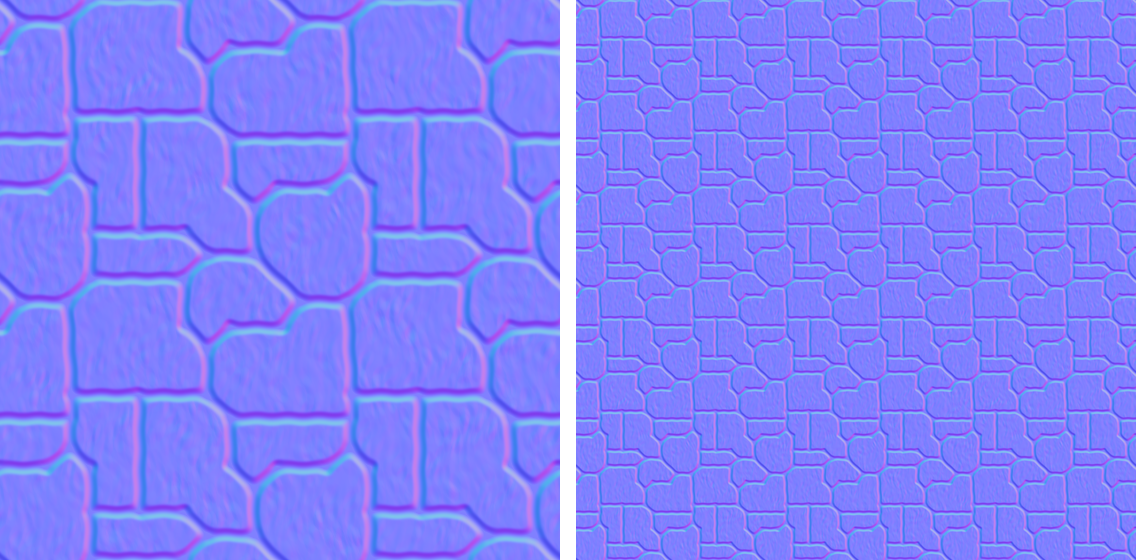
Left: one tile. Right: repeated 3 by 3.
Write a Shadertoy shader that draws this texture map.

```glsl
const float TAU = 6.2831853;
const float REPEATS = 2.0;                // paving repeats across and down
const float PERIOD = 12.0;                // grid units in one repeat
const vec2 GRID_ORIGIN = vec2(0.88, 0.94);
const float GROOVE_RADIUS = 0.18;         // distance from joint to steepest slope
const float GROOVE_SLOPE = 0.62;
const float CORNER_SHARPNESS = 10.0;
const float JOINT_WOBBLE = 0.025;
const vec2 CHIP_CELLS = vec2(104.0, 52.0); // cells across the canvas
const vec2 STREAK_CELLS = vec2(58.0, 12.0);
const float CHIP_SLOPE = 0.30;
const float STREAK_SLOPE = 0.14;

// Joint running diagonally through the whole repeat, y pointing down
const vec2 SPINE[12] = vec2[12](
    vec2(0, 0), vec2(2, 0), vec2(3, -1), vec2(7, -1), vec2(7, 1), vec2(8, 2),
    vec2(8, 4), vec2(9, 5), vec2(9, 7), vec2(10, 8), vec2(10, 10), vec2(12, 12));

// Branch joints as start and end: uprights with the lower slab, then cross joints
const vec4 UPRIGHTS[9] = vec4[9](
    vec4(2, 0, 2.2, 4), vec4(2.2, 4, 2.1, 6.3), vec4(2.1, 6.3, 3, 7.1),
    vec4(3, 7.1, 3, 11), vec4(5.1, 4, 5.1, 9), vec4(3, 9, 7, 9),
    vec4(7, 9, 8, 10), vec4(8, 10, 7, 11), vec4(8, 10, 10, 10));
const vec4 CROSSES[8] = vec4[8](
    vec4(2.2, 4, 8, 4), vec4(8, 2, 9, 1.1), vec4(9, 1.1, 11.2, 1.1),
    vec4(11.2, 1.1, 12, 0), vec4(9, 5, 14.1, 5), vec4(10, 8, 11, 7.1),
    vec4(11, 7.1, 13.1, 7.1), vec4(13.1, 7.1, 14.1, 6.3));

vec3 hash3(vec2 cell) {
    vec3 h = vec3(dot(cell, vec2(127.1, 311.7)),
                  dot(cell, vec2(269.5, 183.3)),
                  dot(cell, vec2(419.2, 371.9)));
    return fract(sin(h) * 43758.55);
}

// Adds one wrapped segment to a soft minimum: xy = weighted direction, z = weight
void addJoint(vec2 p, vec2 a, vec2 b, inout vec3 field) {
    vec2 axis = b - a;
    vec2 q = mod(p - 0.5 * (a + b) + 0.5 * PERIOD, PERIOD) - 0.5 * PERIOD;
    vec2 away = q - axis * clamp(dot(q, axis) / dot(axis, axis), -0.5, 0.5);
    float dist = length(away);
    float weight = exp(-CORNER_SHARPNESS * dist);
    field += weight * vec3(away / max(dist, 1e-4), 1.0);
}

// Returns the direction away from the joints and the distance to them
vec3 jointField(vec2 p) {
    vec3 field = vec3(0.0);
    for (int i = 0; i < 11; i++) addJoint(p, SPINE[i], SPINE[i + 1], field);
    for (int i = 0; i < 9; i++) addJoint(p, UPRIGHTS[i].xy, UPRIGHTS[i].zw, field);
    for (int i = 0; i < 8; i++) addJoint(p, CROSSES[i].xy, CROSSES[i].zw, field);
    float dist = max(0.0, -log(field.z) / CORNER_SHARPNESS);
    return vec3(field.xy / field.z, dist);
}

// Slope of random round bumps, one per stretched cell, wrapping at the canvas edge
vec2 cellularSlope(vec2 uv, vec2 cells) {
    vec2 p = uv * cells;
    vec2 base = floor(p);
    vec2 slope = vec2(0.0);
    for (int y = -1; y <= 1; y++) {
        for (int x = -1; x <= 1; x++) {
            vec2 cell = base + vec2(x, y);
            vec3 rnd = hash3(mod(cell, cells));
            vec2 offset = p - cell - rnd.xy;
            slope += (2.0 * rnd.z - 1.0) * offset * max(0.0, 1.0 - dot(offset, offset));
        }
    }
    return slope * cells / cells.x;
}

// Brushed grain, rougher in some patches than in others
vec2 grainSlope(vec2 uv) {
    vec2 a = TAU * uv;
    vec2 bent = uv + vec2(0.006 * sin(7.0 * a.y + 2.0 * sin(3.0 * a.x)), 0.0);
    float patches = sin(5.0 * a.x + 2.0 * sin(3.0 * a.y)) * sin(4.0 * a.y + sin(7.0 * a.x));
    float roughness = 0.75 + 0.4 * patches;
    return CHIP_SLOPE * roughness * cellularSlope(bent, CHIP_CELLS)
         + STREAK_SLOPE * cellularSlope(bent, STREAK_CELLS);
}

void mainImage(out vec4 fragColor, in vec2 fragCoord) {
    vec2 uv = fragCoord / iResolution.xy;
    vec2 p = vec2(uv.x, 1.0 - uv.y) * REPEATS * PERIOD - GRID_ORIGIN;
    p += JOINT_WOBBLE * sin(TAU * uv.yx * vec2(14.0, 18.0));

    // Rounded groove along the joints
    vec3 joint = jointField(p);
    float r = joint.z / GROOVE_RADIUS;
    float steepness = GROOVE_SLOPE * r * exp(0.25 * (1.0 - r * r * r * r));
    vec2 tilt = steepness * vec2(-joint.x, joint.y);

    // Grain on the faces of the stones
    tilt += grainSlope(uv) * smoothstep(0.15, 0.45, joint.z);

    vec3 normal = normalize(vec3(tilt, 1.0));
    fragColor = vec4(0.5 + 0.5 * normal, 1.0);
}
```
